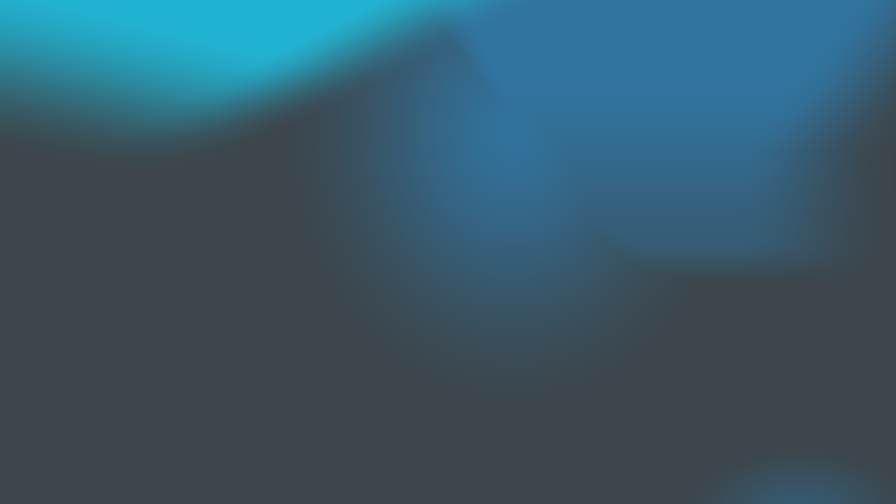
Reproduce this background procedurally as a WebGL 1 fragment shader.

```glsl
precision highp float;
// Soft cyan and blue glows drifting over a slate background.

uniform vec2 u_resolution;

// 1 below the first edge, fading smoothly to 0 at the second
float fadeOut(float from, float to, float v) {
  return 1.0 - smoothstep(from, to, v);
}

// Elliptical glow; a negative core softens its peak
float glow(vec2 p, vec2 center, vec2 radii, float core) {
  return fadeOut(core, 1.0, length((p - center) / radii));
}

// Broad blue sheet with a rounded lower left corner and a firm lower edge
float blueSheet(vec2 p) {
  float inset = max(1.296 - p.x, 0.0);
  float sag = 1.6 * inset * inset;
  float lower = fadeOut(0.475 - 2.2 * sag, 0.574 - sag, p.y);
  float dimming = mix(1.0, 0.5, smoothstep(0.139, 0.509, p.y));
  float right = fadeOut(1.458, 1.782, p.x - 0.75 * max(0.3 - p.y, 0.0));
  return lower * dimming * right;
}

// Cyan corner cut by a diagonal and fading downward
float cyanCorner(vec2 p) {
  float diagonal = fadeOut(0.336, 0.498, dot(p, vec2(0.459, 0.888)));
  float downward = fadeOut(0.25 * p.x - 0.046, 0.2 * p.x + 0.312, p.y);
  return diagonal * downward;
}

void main() {
  // Canvas heights, with y measured down from the top edge
  vec2 p = gl_FragCoord.xy / u_resolution.y;
  p.y = 1.0 - p.y;

  vec3 slate = vec3(0.235, 0.272, 0.292);
  vec3 blue = vec3(0.19, 0.455, 0.625);
  vec3 cyan = vec3(0.13, 0.70, 0.82);

  // Blue sheet, its lower left lobe and the small bottom glow
  float lobe = glow(p, vec2(1.019, 0.255), vec2(0.498, 0.602), -0.1);
  float blueAmount = max(blueSheet(p), lobe);
  blueAmount += 0.45 * glow(p, vec2(1.586, 1.019), vec2(0.255, 0.15), 0.0);

  vec3 color = mix(slate, blue, min(blueAmount, 1.0));
  color = mix(color, cyan, cyanCorner(p));
  gl_FragColor = vec4(color, 1.0);
}
```
